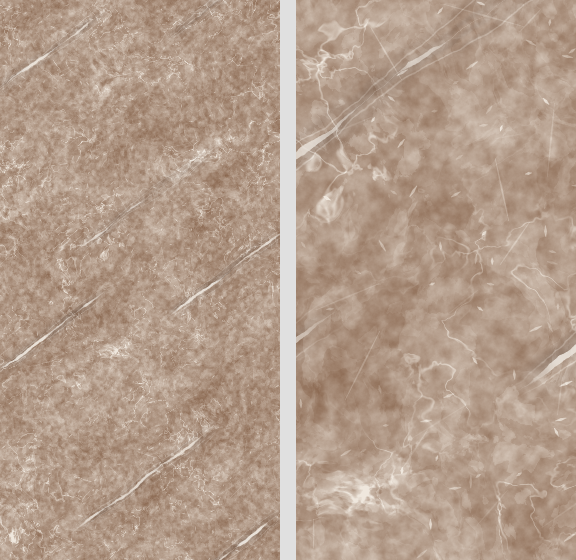
Left, the full canvas; right, a detail of the centre.
This texture is drawn by a Shadertoy shader. Its source:

```glsl
const vec3 DARK_BROWN = vec3(0.60, 0.48, 0.395);
const vec3 PALE_CREAM = vec3(0.92, 0.885, 0.845);
const vec2 VEIN_DIR = vec2(0.8, 0.6);
const float BASE_TONE = 0.19;
const float CLOUD_CONTRAST = 0.42;
const float STREAK_CONTRAST = 0.32;
const float GRAIN_CONTRAST = 0.62;
const float FLAKE_TONE = 0.13;
const float CRACK_TONE = 0.36;
const float VEIN_WIDTH = 0.0048;
const float REPEAT_HEIGHT = 1.0;

// Main veins: start x, start y, length, strength
const vec4 VEINS[3] = vec4[3](
    vec4(-0.04, 0.65, 0.56, 1.0),
    vec4(0.25, 0.09, 0.70, 0.9),
    vec4(0.58, -0.15, 0.60, 1.0));
// Milky patches: centre x, centre y, length, breadth
const vec4 MILK[3] = vec4[3](
    vec4(0.40, 0.73, 0.14, 0.055),
    vec4(0.07, 0.24, 0.16, 0.065),
    vec4(0.70, 0.45, 0.16, 0.035));

float hash(vec2 p) {
    vec3 q = fract(p.xyx * 0.1031);
    q += dot(q, q.yzx + 33.33);
    return fract((q.x + q.y) * q.z);
}

float noise(vec2 p) {
    vec2 i = floor(p), f = fract(p);
    f = f * f * (3.0 - 2.0 * f);
    return mix(mix(hash(i), hash(i + vec2(1, 0)), f.x),
               mix(hash(i + vec2(0, 1)), hash(i + vec2(1, 1)), f.x), f.y);
}

float fbm(vec2 p) {
    float sum = 0.0, amp = 0.516;
    for (int i = 0; i < 5; i++) {
        sum += amp * noise(p);
        p = mat2(1.6, 1.2, -1.2, 1.6) * p + 17.3;
        amp *= 0.5;
    }
    return sum;
}

// Coordinates along and across the veins
vec2 veinFrame(vec2 p) {
    return vec2(dot(p, VEIN_DIR), dot(p, vec2(-VEIN_DIR.y, VEIN_DIR.x)));
}

float stroke(float d, float halfWidth) {
    return clamp((halfWidth - d) * iResolution.x + 0.5, 0.0, 1.0);
}

// Thin line along a level of a noise field
float crack(vec2 p, float width) {
    return 1.0 - smoothstep(0.0, width, abs(fbm(p) - 0.5));
}

// Scattered straight splinters, one candidate per cell
float splinters(vec2 p, float cells, float size, float width, float density) {
    vec2 g = p * cells, home = floor(g);
    float best = 0.0;
    for (int y = -1; y <= 1; y++)
    for (int x = -1; x <= 1; x++) {
        vec2 id = home + vec2(x, y) + 40.0;
        vec2 centre = id - 40.0 + vec2(hash(id + 3.1), hash(id + 57.7));
        float angle = 0.6 + 5.2 * (hash(id + 91.3) - 0.5) * hash(id + 13.9);
        vec2 dir = vec2(cos(angle), sin(angle));
        vec2 d = (g - centre) / cells;
        float reach = size * (0.3 + 0.7 * hash(id + 29.0));
        float along = clamp(dot(d, dir), -reach, reach);
        float line = stroke(length(d - dir * along), width * (1.0 - 0.7 * abs(along) / reach));
        best = max(best, line * step(hash(id + 71.0), density) * (0.3 + 0.7 * hash(id + 5.0)));
    }
    return best;
}

void mainImage(out vec4 fragColor, in vec2 fragCoord) {
    vec2 p = fragCoord / iResolution.x;
    vec2 q = veinFrame(p) + 3.0;
    vec2 warp = vec2(fbm(p * 6.0 + 4.0), fbm(p * 6.0 + 31.0)) - 0.5;
    vec2 w = p + 0.12 * warp;

    // Brown ground, diagonal streaks and fine grain
    float tone = BASE_TONE + CLOUD_CONTRAST * (fbm((q + 0.1 * warp) * vec2(4.0, 8.0)) - 0.5);
    tone += STREAK_CONTRAST * (fbm((q + 0.06 * warp) * vec2(16.0, 42.0)) - 0.5);
    tone += GRAIN_CONTRAST * (fbm(p * 80.0 + 9.0) - 0.5);

    // Crisp pale flakes in two sizes
    float region = smoothstep(0.38, 0.62, fbm(p * 5.0 + 20.0));
    float flakes = smoothstep(0.51, 0.54, fbm(w * vec2(27.0, 19.0) + 50.0));
    float chips = smoothstep(0.55, 0.59, fbm(w * vec2(58.0, 46.0) + 15.0));
    tone += FLAKE_TONE * (flakes * (0.3 + 0.7 * region) + chips * (1.1 - 0.5 * region));

    // Web of fine cracks and loose splinters
    float web = smoothstep(0.42, 0.62, fbm(p * 8.0 + 70.0));
    tone += CRACK_TONE * crack(w * 7.0 + 12.0, 0.014) * web;
    tone += CRACK_TONE * crack(w * 18.0 + 80.0, 0.028) * (0.2 + 0.8 * web);
    tone += 0.26 * splinters(p, 12.0, 0.05, 0.0011, 0.55);
    tone += 0.55 * splinters(p + 5.0, 30.0, 0.008, 0.0017, 0.3);

    float milk = 0.0, core = 0.0, hair = 0.0, shade = 0.0;
    for (int i = 0; i < 3; i++)
    for (int k = 0; k < 3; k++) {
        vec2 lift = vec2(0.0, float(k) * REPEAT_HEIGHT);
        vec2 m = veinFrame(p - MILK[i].xy - lift + 0.2 * warp) / MILK[i].zw;
        milk = max(milk, exp(-dot(m, m)));

        // Straight veins with broken cores and streaked borders
        vec2 v = veinFrame(p - VEINS[i].xy - lift);
        float seed = float(i * 3 + k) * 19.0;
        v.y += 0.012 * (noise(vec2(v.x * 8.0, seed)) - 0.5) + 0.007 * (fbm(p * 50.0) - 0.5);
        float strength = VEINS[i].w * smoothstep(0.0, 0.1, v.x)
                       * (1.0 - smoothstep(VEINS[i].z - 0.15, VEINS[i].z, v.x));
        float swell = smoothstep(0.3, 0.68, fbm(vec2(v.x * 10.0 + 40.0, seed + 7.0)));
        core = max(core, stroke(abs(v.y), VEIN_WIDTH * swell * strength) * strength * (0.4 + 0.6 * swell));
        float gap = 0.006 + 0.016 * noise(vec2(v.x * 5.0 + 9.0, seed + 3.0));
        hair = max(hair, stroke(abs(abs(v.y) - gap), 0.0009) * strength);
        float streak = noise(vec2(v.x * 14.0 + seed, v.y * 170.0 + 60.0));
        shade = max(shade, exp(-pow(v.y / 0.022, 2.0)) * strength * streak);
    }
    // Milk shows as crisp lace
    float lace = 0.6 * smoothstep(0.47, 0.57, fbm(w * 38.0 + 33.0)) + 0.7 * crack(w * 17.0 + 7.0, 0.05);
    tone += 0.5 * milk * lace + 0.26 * hair - 0.2 * shade;
    tone = mix(tone, 1.0, core);

    vec3 colour = mix(DARK_BROWN, PALE_CREAM, clamp(tone, -0.2, 1.05));
    // Greyer mineral along the veins
    colour = mix(colour, vec3(dot(colour, vec3(0.333))), 0.3 * shade);
    fragColor = vec4(colour, 1.0);
}
```
